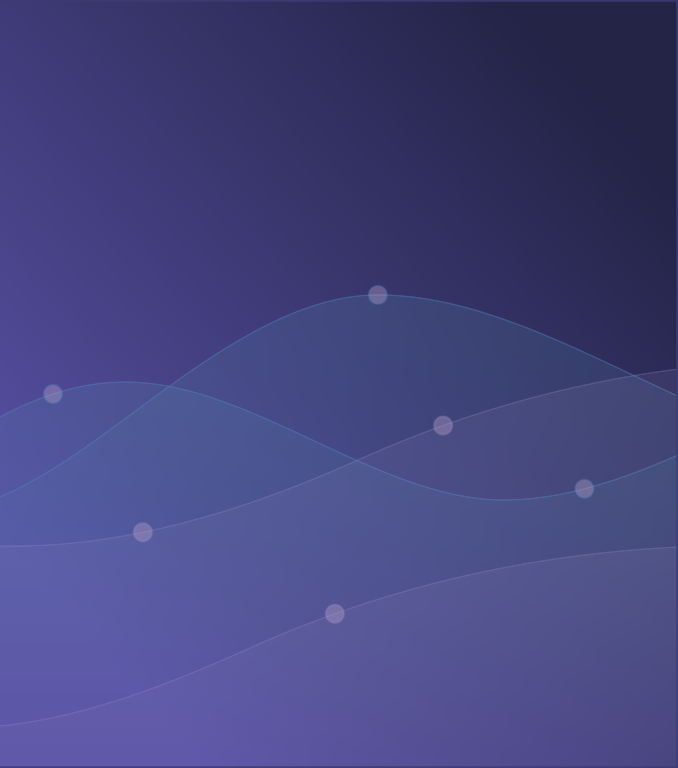
Write a Shadertoy shader that draws this background.

```glsl
// Dusk-violet diagonal gradient with four translucent waves and marker dots.
#define DEEP vec3(0.14, 0.14, 0.28)
#define VIOLET vec3(0.345, 0.315, 0.645)
#define TEAL vec3(0.33, 0.52, 0.68)
#define LAVENDER vec3(0.60, 0.56, 0.78)
#define TEAL_LINE vec3(0.29, 0.52, 0.75)
#define DOT_FILL vec3(0.75, 0.65, 0.80)
#define FRAME vec3(0.24, 0.23, 0.45)
#define DOT_RADIUS 0.0118
#define LINE_HALF 0.0009
#define FRAME_WIDTH 0.0022

// Cubic between two knots, each holding (x, height, slope).
float hermite(float x, vec3 a, vec3 b) {
    float w = b.x - a.x;
    float t = (x - a.x) / w;
    float s = 1.0 - t;
    return mix(a.y, b.y, t * t * (3.0 - 2.0 * t))
         + w * t * s * (a.z * s - b.z * t);
}

// Height of each wave, from the back to the front.
float waveHeight(int wave, float x) {
    if (wave == 0) {
        vec3 rise = vec3(0.219, 0.496, 0.72), crest = vec3(0.492, 0.616, 0.0);
        return x < rise.x ? hermite(x, vec3(0.0, 0.353, 0.42), rise)
             : x < crest.x ? hermite(x, rise, crest)
             : hermite(x, crest, vec3(0.883, 0.484, -0.46));
    }
    if (wave == 1) {
        vec3 crest = vec3(0.163, 0.5026, 0.0), trough = vec3(0.656, 0.349, 0.0);
        return x < crest.x ? hermite(x, vec3(0.0, 0.457, 0.54), crest)
             : x < trough.x ? hermite(x, crest, trough)
             : hermite(x, trough, vec3(0.883, 0.4076, 0.44));
    }
    if (wave == 2) {
        vec3 middle = vec3(0.469, 0.4023, 0.45);
        return x < middle.x ? hermite(x, vec3(0.0, 0.289, -0.02), middle)
             : hermite(x, middle, vec3(0.883, 0.5195, 0.13));
    }
    vec3 middle = vec3(0.3255, 0.1563, 0.45);
    return x < middle.x ? hermite(x, vec3(0.0, 0.0547, 0.10), middle)
         : hermite(x, middle, vec3(0.883, 0.2878, 0.05));
}

// Horizontal places of up to two dots; a negative value means no dot.
vec2 dotPlaces(int wave) {
    return wave == 0 ? vec2(0.492, -1.0)
         : wave == 1 ? vec2(0.069, 0.761)
         : wave == 2 ? vec2(0.186, 0.577)
         : vec2(0.436, -1.0);
}

void mainImage(out vec4 fragColor, in vec2 fragCoord) {
    vec2 uv = fragCoord / iResolution.xy;
    vec2 p = fragCoord / iResolution.y;
    float px = 1.0 / iResolution.y;

    // Diagonal backdrop
    float diagonal = 0.5 * (uv.x + uv.y);
    vec3 color = mix(VIOLET, DEEP, clamp((diagonal - 0.15) / 0.72, 0.0, 1.0));

    // Wave bodies, fading downwards, with thin crest lines
    for (int i = 0; i < 4; i++) {
        bool cool = i < 2;
        float h = waveHeight(i, p.x);
        float slope = (waveHeight(i, p.x + 0.001) - h) / 0.001;
        float d = (p.y - h) / sqrt(1.0 + slope * slope);
        float top = i == 0 ? 0.616 : i < 3 ? 0.51 : 0.288;
        float depth = clamp(p.y / top, 0.0, 1.0);
        float opacity = cool ? 0.22 * depth : mix(0.06, 0.13, depth);
        float body = 1.0 - smoothstep(-0.5 * px, 0.5 * px, d);
        color = mix(color, cool ? TEAL : LAVENDER, opacity * body);
        float line = 1.0 - smoothstep(LINE_HALF - 0.5 * px, LINE_HALF + 0.5 * px, abs(d));
        color = mix(color, cool ? TEAL_LINE : LAVENDER, line * (cool ? 0.42 : 0.25));
    }

    // Dots resting on the waves, with a soft rim
    for (int i = 0; i < 4; i++) {
        vec2 places = dotPlaces(i);
        for (int k = 0; k < 2; k++) {
            float x = places[k];
            if (x < 0.0) continue;
            float d = length(p - vec2(x, waveHeight(i, x))) - DOT_RADIUS;
            float disc = 1.0 - smoothstep(-px, px, d);
            float rim = 1.0 - smoothstep(0.0, 0.0012 + px, abs(d));
            color = mix(color, DOT_FILL, 0.36 * disc);
            color = mix(color, i < 2 ? TEAL_LINE : LAVENDER, 0.3 * rim);
        }
    }

    // Thin frame along the top, right and bottom
    float edge = min(min(p.y, 1.0 - p.y), iResolution.x / iResolution.y - p.x);
    float frame = 1.0 - smoothstep(FRAME_WIDTH - 0.5 * px, FRAME_WIDTH + 0.5 * px, edge);
    color = mix(color, FRAME, 0.85 * frame);

    fragColor = vec4(color, 1.0);
}
```
